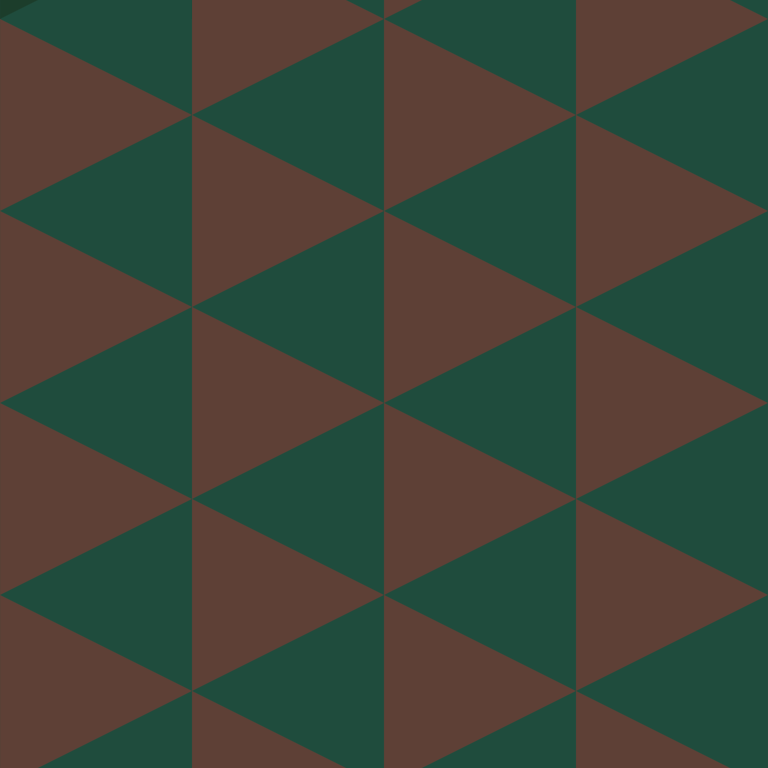
Write a three.js fragment shader that draws this pattern.

```glsl
// Interlocking green and brown triangles in half-drop columns, four across and four down.
varying vec2 vUv;

const vec3 GREEN = vec3(0.12, 0.30, 0.24);
const vec3 BROWN = vec3(0.37, 0.25, 0.21);
const vec3 CORNER_GREEN = vec3(0.11, 0.24, 0.17);
const float REPEATS = 4.0;                  // triangles across and down
const float TIP_HEIGHT = 0.1003;            // lowest brown tip in the first column
const float COLUMN_SHIFT = 0.5;             // rise per column, in cells
const vec2 CORNER_CELL = vec2(0.0, 4.0);    // column and row of the odd dark triangle
const float EDGE_SOFTNESS = 0.001;          // half-width of the blend at each edge

// Signed distance to the triangle edges, in cells: positive inside brown.
float triangleDistance(vec2 local) {
  float slantedEdge = (0.5 * (1.0 - local.x) - abs(local.y)) / length(vec2(1.0, 0.5));
  return clamp(slantedEdge, local.x - 1.0, local.x);
}

void main() {
  // Locate the column and the row, with y measured from the brown tip.
  vec2 grid = (vUv - vec2(0.0, TIP_HEIGHT)) * REPEATS;
  float column = floor(grid.x);
  grid.y -= column * COLUMN_SHIFT;
  float row = floor(grid.y + 0.5);
  vec2 local = grid - vec2(column, row);

  // One brown triangle at the top left corner turns dark green.
  float isCorner = 1.0 - step(0.5, distance(vec2(column, row), CORNER_CELL));
  vec3 triangleColor = mix(BROWN, CORNER_GREEN, isCorner);

  // Blend the two sets of triangles.
  float edge = triangleDistance(local) / REPEATS;
  float coverage = smoothstep(-EDGE_SOFTNESS, EDGE_SOFTNESS, edge);
  gl_FragColor = vec4(mix(GREEN, triangleColor, coverage), 1.0);
}
```
